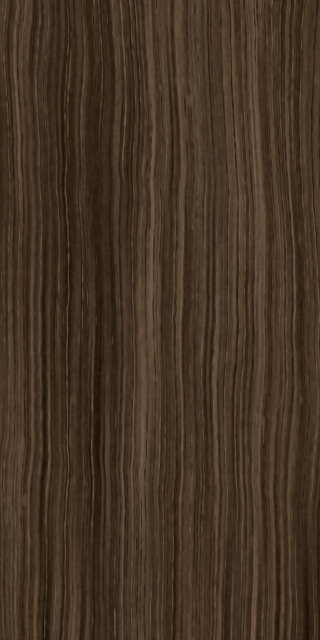
Write a Shadertoy shader that draws this texture.

```glsl
float hash(vec2 p) {
    vec3 q = fract(p.xyx * vec3(0.1031, 0.1030, 0.0973));
    q += dot(q, q.yzx + 33.33);
    return fract((q.x + q.y) * q.z);
}

// Smooth lattice noise, centred on zero
float grain(vec2 p) {
    vec2 cell = floor(p), f = fract(p);
    f = f * f * (3.0 - 2.0 * f);
    float low = mix(hash(cell), hash(cell + vec2(1, 0)), f.x);
    float high = mix(hash(cell + vec2(0, 1)), hash(cell + vec2(1, 1)), f.x);
    return mix(low, high, f.y) - 0.5;
}

// Sideways sway of the layers, drifting slowly across the slab
float sway(vec2 p) {
    float sum = 0.0, amp = 0.011, freq = 2.9;
    for (int i = 0; i < 5; i++) {
        float k = float(i);
        sum += amp * sin(freq * p.y + (4.0 + 3.0 * k) * p.x
                         + 1.7 * sin(freq * 0.43 * p.y + 4.0 * p.x + k * 2.3) + k * 4.1);
        amp *= 0.48;
        freq *= 1.83;
    }
    return sum;
}

// Long vertical strata, from broad zones to hairlines
float strata(vec2 p) {
    float fine = 0.46 * grain(vec2(p.x * 74.0, p.y * 1.2 + 17.0))
               + 0.68 * grain(vec2(p.x * 138.0 + 40.0, p.y * 1.9));
    float contrast = 1.0 + 0.8 * grain(vec2(p.x * 6.0 + 9.0, p.y * 0.5));
    return 0.36 * grain(vec2(p.x * 5.0 + 3.0, p.y * 0.7))
         + 0.30 * grain(vec2(p.x * 13.0 + 21.0, p.y * 0.6))
         + 0.30 * grain(vec2(p.x * 36.0 + 70.0, p.y * 0.8)) + fine * contrast;
}

// Broken thread running inside each jittered column
float threads(vec2 p, float columns, float width) {
    float id = floor(p.x * columns);
    float centre = (id + 0.2 + 0.6 * hash(vec2(id, columns))) / columns;
    float line = 1.0 - smoothstep(0.2 * width, width, abs(p.x - centre));
    float run = smoothstep(-0.02, 0.25, grain(vec2(id * 7.0, p.y * 1.7 + columns)));
    float breaks = 0.7 + 0.9 * grain(vec2(id * 3.0, p.y * 55.0));
    return line * run * breaks;
}

void mainImage(out vec4 fragColor, in vec2 fragCoord) {
    vec2 p = fragCoord / iResolution.x;
    vec2 layer = vec2(p.x + sway(p), p.y);
    layer.x += 0.0018 * grain(vec2(layer.x * 24.0, p.y * 30.0));

    // Brown body with faint mottling
    float tone = strata(layer);
    tone += 0.17 * grain(vec2(layer.x * 130.0, p.y * 40.0));
    tone += 0.15 * grain(p * vec2(128.0, 115.0));
    tone += 0.12 * grain(p * vec2(3.0, 2.5) + 12.0);
    vec3 color = vec3(0.261, 0.194, 0.133) + tone * vec3(0.215, 0.188, 0.160);
    color += vec3(0.014, 0.0, -0.010) * grain(vec2(layer.x * 19.0, p.y * 0.9 + 5.0));

    // Dark seams and pale mineral threads
    for (int i = 0; i < 3; i++) {
        float k = float(i);
        float seam = threads(layer + vec2(3.0 + k, 5.0), 25.0 + 9.0 * k, 0.0038);
        float pale = threads(layer + vec2(k, 0.0), 13.0 + 9.0 * k, 0.0040 - 0.0003 * k);
        color = mix(color, vec3(0.15, 0.10, 0.065), 0.70 * seam);
        color = mix(color, vec3(0.46, 0.375, 0.30), 0.60 * pale);
    }

    // Short chalky splinters along the layers
    float splinter = smoothstep(0.30, 0.46, grain(vec2(layer.x * 130.0, p.y * 16.0 + 31.0)));
    splinter *= smoothstep(0.1, 0.35, grain(vec2(layer.x * 14.0, p.y * 3.0 + 8.0)));
    color = mix(color, vec3(0.43, 0.37, 0.31), 0.45 * splinter);

    fragColor = vec4(color, 1.0);
}
```
